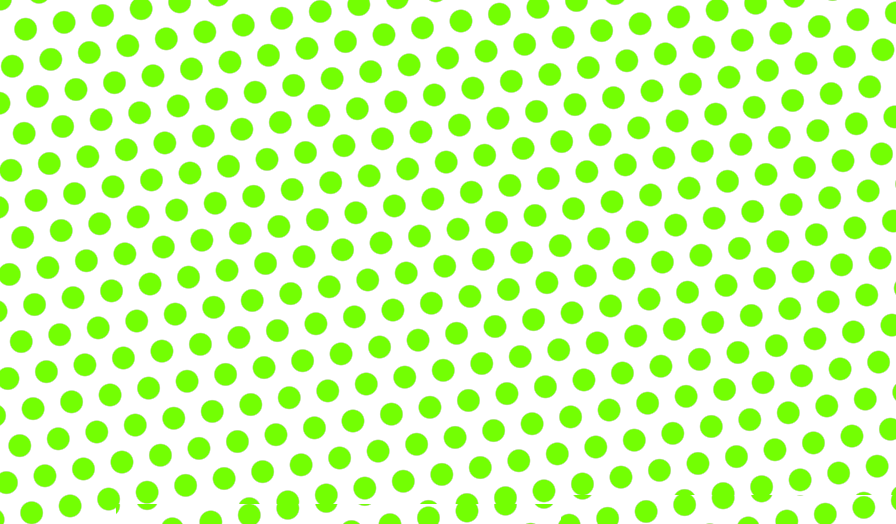
Write a Shadertoy shader that draws this pattern.

```glsl
// Green dots on white, set on a slightly tilted hexagonal lattice.
// Each point is rounded to its nearest lattice site and shaded by a circle
// distance; a narrow strip along the bottom slips down and cuts some dots.

// Lengths are fractions of the canvas height.
const vec2  ROW_STEP    = vec2(0.07347, 0.01307);
const vec2  COLUMN_STEP = vec2(-0.02542, -0.07058);
const vec2  FIRST_DOT   = vec2(0.0489, 0.9442);
const float DOT_RADIUS  = 0.0215;

const vec3  PAPER      = vec3(1.0);
const vec3  GREEN      = vec3(0.45, 1.0, 0.01);
const vec3  RIM_GREY   = vec3(0.74);
const float RIM_AMOUNT = 0.35;

const float SLIP_START  = 0.222;  // the slipped strip begins at this x
const float SEAM_BREAK  = 1.07;   // the seam steps up at this x
const vec2  SEAM_HEIGHT = vec2(0.038, 0.056);    // left, right of the break
const vec2  SLIP_AMOUNT = vec2(0.0123, 0.0080);  // left, right of the break

// Undo the downward slip below the seam.
vec2 slipStrip(vec2 p) {
    bool pastBreak = p.x > SEAM_BREAK;
    float seam = pastBreak ? SEAM_HEIGHT.y : SEAM_HEIGHT.x;
    float slip = pastBreak ? SLIP_AMOUNT.y : SLIP_AMOUNT.x;
    if (p.x > SLIP_START && p.y < seam) p.y += slip;
    return p;
}

// Signed distance to the dot of the lattice cell that holds p.
float dotDistance(vec2 p) {
    mat2 lattice = mat2(ROW_STEP, COLUMN_STEP);
    vec2 site = round(inverse(lattice) * (p - FIRST_DOT));
    return length(p - FIRST_DOT - lattice * site) - DOT_RADIUS;
}

void mainImage(out vec4 fragColor, in vec2 fragCoord) {
    float pixel = 1.0 / iResolution.y;
    vec2 p = fragCoord * pixel;
    float d = dotDistance(slipStrip(p));

    // Fill with a soft edge, then a faint grey rim where the colours blend.
    float cover = 1.0 - smoothstep(-0.8 * pixel, 0.8 * pixel, d);
    float rim = 4.0 * cover * (1.0 - cover);
    vec3 color = mix(PAPER, GREEN, cover);
    color = mix(color, RIM_GREY, RIM_AMOUNT * rim);

    fragColor = vec4(color, 1.0);
}
```
